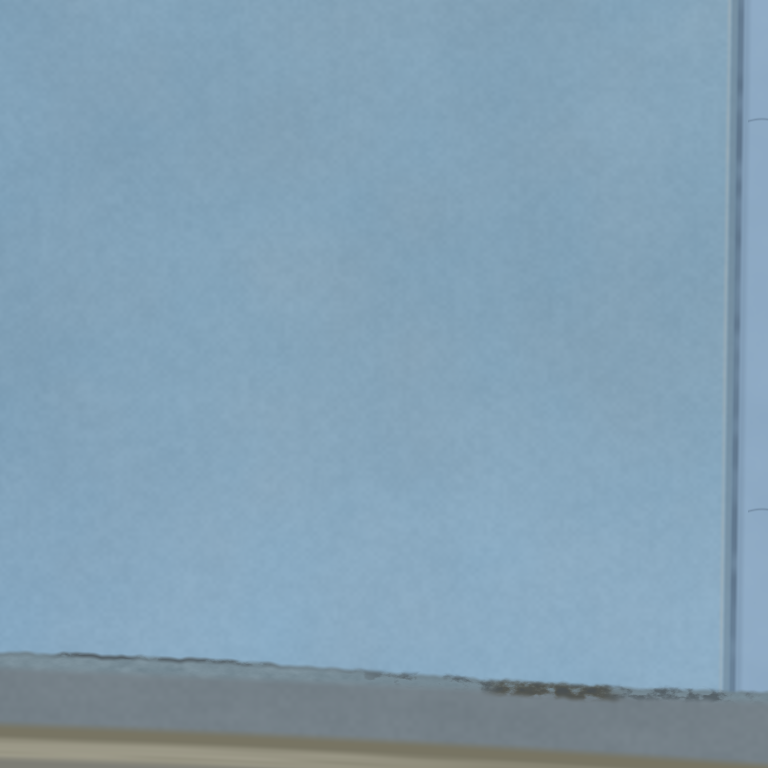
A Shadertoy shader for this texture:

```glsl
// A weathered pale blue wall panel with a vertical seam at its right side,
// resting on a sloping grey ledge with a cream strip beneath it.
// Layers are blended by signed distance; value noise adds mottling and grime.

const vec3 WALL_TOP = vec3(0.518, 0.640, 0.722);
const vec3 WALL_LOW = vec3(0.545, 0.672, 0.765);
const vec3 SIDE_PANEL = vec3(0.555, 0.665, 0.765);
const vec3 SEAM_DARK = vec3(0.355, 0.440, 0.525);
const vec3 SEAM_LIGHT = vec3(0.630, 0.680, 0.705);
const vec3 LIP = vec3(0.475, 0.550, 0.590);
const vec3 LEDGE = vec3(0.455, 0.500, 0.530);
const vec3 OLIVE = vec3(0.465, 0.455, 0.390);
const vec3 CREAM = vec3(0.600, 0.590, 0.525);
const vec3 UNDERSIDE = vec3(0.490, 0.490, 0.460);
const vec3 GRIME = vec3(0.270, 0.300, 0.320);
const vec3 BROWN = vec3(0.305, 0.305, 0.275);
const float SOFT = 0.0028;      // edge softness
const float MOTTLE = 0.042;     // strength of the wall clouds
const float GRAIN = 0.016;      // strength of the fine grain
const float SPECK_CELLS = 46.0; // grid for scattered flecks
const float SPECK_RARITY = 0.997;

float hash(vec2 p) {
    return fract(sin(dot(p, vec2(127.1, 311.7))) * 43758.5453);
}

float noise(vec2 p) {
    vec2 i = floor(p), f = fract(p);
    f = f * f * (3.0 - 2.0 * f);
    return mix(mix(hash(i), hash(i + vec2(1, 0)), f.x),
               mix(hash(i + vec2(0, 1)), hash(i + vec2(1, 1)), f.x), f.y);
}

float fbm(vec2 p) {
    float sum = 0.0, amp = 0.5;
    for (int i = 0; i < 5; i++) {
        sum += amp * noise(p);
        p = mat2(1.6, 1.2, -1.2, 1.6) * p + 7.3;
        amp *= 0.5;
    }
    return sum;
}

// Coverage of the region where d is negative
float fill(float d, float soft) {
    return 1.0 - smoothstep(-soft, soft, d);
}

float band(float d, float halfWidth, float soft) {
    return fill(abs(d) - halfWidth, soft);
}

// Soft window from a to b
float span(float x, float a, float b, float soft) {
    return smoothstep(a - soft, a + soft, x) * (1.0 - smoothstep(b - soft, b + soft, x));
}

vec3 wallColor(vec2 p) {
    vec3 col = mix(WALL_LOW, WALL_TOP, smoothstep(0.1, 0.6, p.y));
    col -= vec3(0.016, 0.012, 0.006) * (1.0 - smoothstep(0.0, 0.45, p.x));
    col += MOTTLE * (fbm(p * 6.0) - 0.48);
    col += vec3(0.5, 0.0, -0.3) * MOTTLE * (fbm(p * 11.0 + 31.0) - 0.48);
    return col + GRAIN * (noise(p * 190.0) + noise(p * 85.0) - 1.0);
}

// Sparse dark flecks, one candidate per grid cell
float flecks(vec2 p) {
    vec2 cell = floor(p * SPECK_CELLS);
    vec2 center = 0.25 + 0.5 * vec2(hash(cell + 3.0), hash(cell + 9.0));
    float size = 0.04 + 0.06 * hash(cell + 17.0);
    float d = length(fract(p * SPECK_CELLS) - center) - size;
    return fill(d, 0.10) * step(SPECK_RARITY, hash(cell));
}

vec3 addSeam(vec3 col, vec2 p, float soft) {
    float seamX = mix(0.952, 0.965, p.y);
    float d = p.x - seamX;
    col = mix(col, SIDE_PANEL + 0.03 * (fbm(p * 18.0) - 0.5), fill(-d, soft));
    float wear = 0.6 + 0.4 * noise(vec2(p.x * 30.0, p.y * 45.0));
    col = mix(col, SEAM_LIGHT, 0.65 * wear * band(d + 0.015, 0.0022, soft));
    col = mix(col, mix(SEAM_DARK, LIP, 0.5), 0.55 * band(d + 0.008, 0.004, soft));
    col = mix(col, SEAM_DARK, 0.95 * wear * band(d, 0.0042, soft));
    col = mix(col, SEAM_DARK, 0.22 * band(d - 0.008, 0.004, soft * 1.5));
    // Two hairline cracks, evenly spaced on the side panel
    for (int i = 0; i < 2; i++) {
        float crackY = 0.333 + 0.508 * float(i) + 0.004 * sin((p.x - 0.97) * 70.0);
        col = mix(col, SEAM_DARK, 0.6 * band(p.y - crackY, 0.0008, soft * 0.8) * step(0.974, p.x));
    }
    return col;
}

vec3 addLedge(vec3 col, vec2 p, float soft) {
    float wallFoot = 0.151 - 0.053 * p.x + 0.004 * sin(p.x * 6.28) + 0.003 * (noise(p.xx * 60.0) - 0.5);
    float lipFoot = 0.130 - 0.045 * p.x;
    float ledgeFoot = 0.057 - 0.033 * p.x - 0.020 * p.x * p.x;
    float d = p.y - wallFoot;
    float rough = fbm(p * vec2(60.0, 110.0));

    col = mix(col, LIP + 0.10 * (rough - 0.5), fill(d, soft * 1.3));
    vec3 face = LEDGE + 0.035 * (fbm(p * vec2(12.0, 30.0)) - 0.5);
    face += GRAIN * (noise(p * 120.0) - 0.5);
    col = mix(col, face, fill(p.y - lipFoot, soft * 2.5));

    // Strips beneath the ledge
    float below = p.y - ledgeFoot;
    col = mix(col, OLIVE, fill(below, soft * 2.6));
    vec3 cream = mix(CREAM, OLIVE, 0.5 * smoothstep(0.2, 0.8, p.x));
    cream += 0.05 * (noise(vec2(p.x * 9.0, below * 220.0)) - 0.5);
    col = mix(col, cream, fill(below + 0.019, soft * 2.2));
    col = mix(col, UNDERSIDE, fill(below + 0.044, soft * 2.4));

    // Grime gathered at the foot of the wall
    float thin = span(p.x, 0.08, 0.17, 0.02) + 0.65 * span(p.x, 0.19, 0.35, 0.03) + 0.25;
    float patchy = smoothstep(0.20, 0.55, rough);
    col = mix(col, GRIME, 0.85 * min(thin, 1.0) * band(d + 0.002, 0.0022, soft * 1.3) * patchy);
    float stain = span(p.x, 0.64, 0.80, 0.02) * band(d + 0.008, 0.009, soft * 1.8);
    col = mix(col, BROWN, 0.85 * stain * smoothstep(0.18, 0.52, rough));
    float crumbs = span(p.x, 0.48, 0.98, 0.06) * band(d + 0.006, 0.007, soft * 2.0);
    return mix(col, GRIME, 0.7 * crumbs * smoothstep(0.42, 0.68, rough));
}

void mainImage(out vec4 fragColor, in vec2 fragCoord) {
    vec2 p = fragCoord / iResolution.xy;
    float soft = max(SOFT, 0.8 / iResolution.y);
    vec3 col = wallColor(p);
    col = mix(col, GRIME, 0.3 * flecks(p));
    col = addSeam(col, p, soft);
    col = addLedge(col, p, soft);
    fragColor = vec4(clamp(col, 0.0, 1.0), 1.0);
}
```
